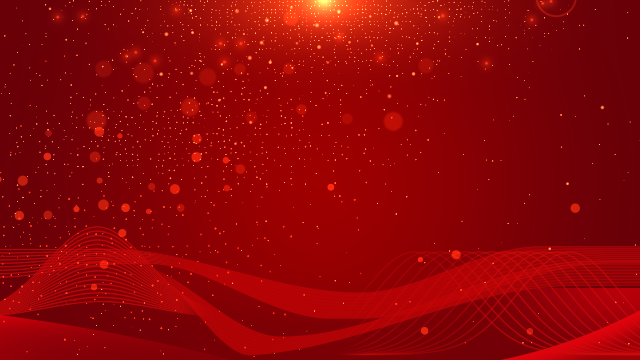
A Shadertoy shader for this background:

```glsl
float hash(vec2 p) {
    return fract(sin(dot(p, vec2(127.1, 311.7))) * 43758.5453);
}

float bell(float x, float center, float width) {
    float t = (x - center) / width;
    return exp(-t * t);
}

// Soft step one pixel wide, positive where d > 0
float fill(float d) {
    return clamp(d * iResolution.y + 0.5, 0.0, 1.0);
}

float band(float y, float low, float high) {
    return fill(y - low) * fill(high - y);
}

// Evenly spread threads between two curves
float threads(float y, float low, float high, float count) {
    float t = (y - low) / max(high - low, 0.002) * count;
    float slope = max(length(vec2(dFdx(t), dFdy(t))) * iResolution.y, 1.0);
    float d = abs(fract(t + 0.5) - 0.5) / slope;
    return smoothstep(0.0035, 0.0005, d) * band(y, low - 0.002, high + 0.002);
}

// Density of the golden dust, highest at the top centre
float dustDensity(vec2 p) {
    vec2 q = (p - vec2(0.9, 1.0)) / vec2(0.47, 0.15);
    return exp(-dot(q, q));
}

// One randomly placed disc per grid cell
float discs(vec2 p, float cell, float size, float softness, float amount) {
    vec2 id = floor(p / cell);
    vec2 jitter = vec2(hash(id + 3.1), hash(id + 7.7));
    float radius = cell * size * mix(0.45, 1.0, hash(id + 12.3));
    vec2 center = (id + mix(vec2(size), vec2(1.0 - size), jitter)) * cell;
    float shown = step(hash(id + 21.9), amount * dustDensity(center));
    float d = length(p - center);
    return shown * smoothstep(radius, radius * (1.0 - softness), d) * mix(0.4, 1.0, hash(id + 31.4));
}

vec3 goldenDust(vec2 p) {
    vec3 amber = vec3(0.95, 0.32, 0.08);
    vec3 cream = vec3(1.0, 0.78, 0.42);
    vec2 q = p - vec2(0.9, 1.0);
    // Haze and hot core
    vec3 light = vec3(0.22, 0.08, 0.015) * exp(-dot(q * vec2(2.6, 7.5), q * vec2(2.6, 7.5)));
    light += vec3(0.6, 0.4, 0.15) * exp(-length(q * vec2(6.5, 15.0)) * 1.3);
    light += cream * exp(-length(q) * 38.0);
    // Fine grains, sparks and blurred discs
    light += cream * discs(p, 0.011, 0.28, 0.8, 0.85);
    light += cream * 0.9 * discs(p + 0.37, 0.017, 0.22, 0.8, 0.8);
    light += amber * discs(p + 0.71, 0.026, 0.16, 0.7, 1.0);
    light += cream * discs(p + 0.13, 0.07, 0.12, 0.9, 1.0);
    light += amber * 0.5 * discs(p + 0.53, 0.07, 0.25, 0.25, 0.6);
    light += amber * 0.22 * discs(p + 0.29, 0.13, 0.27, 0.35, 1.2);
    // Sparse lights at both sides
    for (int i = 0; i < 16; i++) {
        float k = float(i);
        vec2 c = vec2(0.12 + 1.48 * hash(vec2(k, 2.0)), 1.0 - 0.18 * hash(vec2(k, 5.0)));
        float d = length(p - c);
        light += amber * (0.6 * exp(-d * d * 90000.0) + 0.18 * exp(-d * d * 4000.0));
    }
    // Thin lens ring
    float ring = abs(length(p - vec2(1.545, 1.01)) - 0.055);
    light += amber * 0.22 * smoothstep(0.005, 0.0, ring);
    return light;
}

void mainImage(out vec4 fragColor, in vec2 fragCoord) {
    vec2 p = fragCoord / iResolution.y;
    p.x += 0.5 * (16.0 / 9.0 - iResolution.x / iResolution.y);
    float x = p.x, y = p.y;
    vec3 ribbonRed = vec3(0.73, 0.01, 0.02);
    vec3 threadRed = vec3(0.82, 0.04, 0.04);

    // Radial backdrop
    float r = length((p - vec2(0.89, 0.5)) * vec2(1.0, 0.9));
    vec3 col = mix(vec3(0.625, 0.0, 0.0), vec3(0.41, 0.0, 0.03), smoothstep(-0.05, 0.95, r));
    col = mix(col, vec3(0.43, 0.0, 0.025), 0.5 * smoothstep(0.24, 0.05, y));

    // Floor sheets in the lower corners
    float leftEdge = 0.125 - 0.13 * x - 0.1 * x * x;
    float leftGlow = exp(-x * 3.0) * (0.35 + 0.65 * exp((y - leftEdge) * 25.0));
    col = mix(col, vec3(0.85, 0.0, 0.04), fill(leftEdge - y) * leftGlow);
    float sheet = fill(0.2 - y) * smoothstep(1.3, 1.75, x) * smoothstep(-0.02, 0.2, y);
    col = mix(col, vec3(0.82, 0.0, 0.04), 0.75 * sheet);
    float run = max(x - 1.39, 0.0);
    float rightEdge = 0.2 * run + 0.4 * run * run;
    vec3 cornerRed = mix(vec3(0.62, 0.0, 0.03), vec3(0.88, 0.01, 0.05), smoothstep(-0.08, 0.0, y - rightEdge));
    col = mix(col, cornerRed, fill(rightEdge - y) * step(1.39, x));

    // Two long ribbons
    float highA = 0.187 + 0.12 * (1.0 - smoothstep(0.3, 1.0, x)) + 0.128 * smoothstep(1.0, 1.5, x);
    float lowA = 0.115 + 0.155 * (1.0 - smoothstep(0.4, 0.92, x)) + 0.155 * smoothstep(1.0, 1.7, x) - 0.04 * bell(x, 0.0, 0.2);
    float highB = 0.065 + 0.2 * (1.0 - smoothstep(0.36, 0.78, x)) + 0.21 * smoothstep(0.78, 1.65, x);
    float lowB = 0.012 + 0.25 * (1.0 - smoothstep(0.38, 0.7, x)) + 0.195 * smoothstep(0.65, 1.6, x);
    float solid = smoothstep(0.4, 0.55, x) * (1.0 - 0.5 * smoothstep(1.2, 1.6, x));
    col = mix(col, ribbonRed, band(y, lowA, highA) * solid * 0.85);
    col = mix(col, ribbonRed, band(y, lowB, highB) * solid * 0.8);
    float ends = 1.0 - 0.85 * solid;
    col = mix(col, threadRed, threads(y, lowA, highA, 8.0) * ends * 0.65);
    col = mix(col, threadRed, threads(y, lowB, highB, 8.0) * ends * 0.6 * smoothstep(0.4, 0.5, x));

    // Threaded hump on the left
    float humpHigh = 0.12 + 0.25 * bell(x, 0.27, 0.2);
    float humpLow = 0.115 + 0.047 * bell(x, 0.28, 0.22);
    float humpFade = 1.0 - smoothstep(0.48, 0.6, x);
    col = mix(col, ribbonRed, band(y, humpLow, humpHigh) * humpFade * 0.15);
    col = mix(col, threadRed, threads(y, humpLow, humpHigh, 17.0) * humpFade * 0.65);

    // Fan of shifted arcs on the right
    for (int i = 0; i < 13; i++) {
        float center = 1.15 + 0.036 * float(i);
        float arc = 0.285 * bell(x, center, 0.2);
        float slope = 2.0 * (x - center) / 0.04 * arc;
        float d = abs(y - 0.015 - arc) / sqrt(1.0 + slope * slope);
        float strength = mix(0.3, 0.6, smoothstep(1.2, 1.45, x)) * smoothstep(0.93, 1.05, x);
        col = mix(col, threadRed, smoothstep(0.0035, 0.0005, d) * strength);
    }

    col += goldenDust(p);
    fragColor = vec4(min(col, 1.0), 1.0);
}
```
